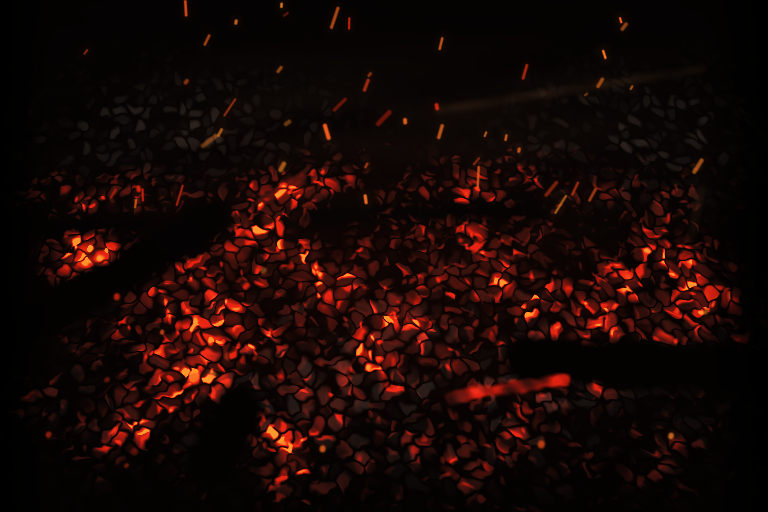
This texture is drawn by a Shadertoy shader. Its source:

```glsl
// Bed of glowing embers between charred logs, with sparks rising into the dark.
#define COAL_DENSITY 26.0
#define HEAT_GAIN 1.6
#define RIM_GAIN 1.7
#define FLECK_GAIN 1.0
#define FOCUS_HEIGHT 0.40
#define SPARK_COUNT 48
#define SPARK_WIDTH 0.003
#define BOKEH_COUNT 14
#define ASH_LEVEL 0.16

vec3 hash3(vec2 p) {
    vec3 q = fract(vec3(p.xyx) * vec3(0.1031, 0.1030, 0.0973));
    q += dot(q, q.yxz + 33.33);
    return fract((q.xxy + q.yzz) * q.zyx);
}
float blob(vec2 p, float x, float y, float rx, float ry) {
    vec2 d = (p - vec2(x, y)) / vec2(rx, ry);
    return exp(-dot(d, d));
}
float capsule(vec2 p, vec2 a, vec2 b) {
    vec2 pa = p - a, ba = b - a;
    return length(pa - ba * clamp(dot(pa, ba) / dot(ba, ba), 0.0, 1.0));
}
float waves(vec2 p) {
    return 0.5 * sin(p.x * 31.0 + 2.0 * sin(p.y * 23.0))
         + 0.3 * sin(p.y * 57.0 + 2.0 * sin(p.x * 41.0)) + 0.2 * sin(dot(p, vec2(97.0, 83.0)));
}
// Stretched cellular noise: xy = place inside the coal, z = gap to the next, w = id
vec4 coalCell(vec2 q) {
    vec2 place = vec2(0.0);
    float near = 9.0, next = 9.0, id = 0.0;
    for (int k = 0; k < 9; k++) {
        vec2 cell = floor(q) + vec2(k % 3 - 1, k / 3 - 1);
        vec3 r = hash3(cell + 71.0);
        float c = cos(r.z * 31.0), s = sin(r.z * 31.0);
        vec2 e = mat2(c, -s, s, c) * (q - cell - 0.1 - 0.8 * r.xy) * vec2(0.75, 1.4);
        float dist = length(e);
        next = min(next, max(near, dist));
        if (dist < near) { near = dist; place = e; id = r.z; }
    }
    return vec4(place, next - near, id);
}
// Where the bed is hot
float heatMap(vec2 p) {
    float h = 0.50 * blob(p, 0.80, 0.40, 0.40, 0.16) + 0.40 * blob(p, 0.40, 0.33, 0.20, 0.12);
    h += 0.75 * blob(p, 1.28, 0.41, 0.13, 0.10) + 0.70 * blob(p, 0.44, 0.50, 0.09, 0.07);
    h += 0.55 * blob(p, 0.55, 0.63, 0.07, 0.035) + 0.90 * blob(p, 0.17, 0.50, 0.08, 0.035);
    h += 0.50 * blob(p, 0.57, 0.13, 0.05, 0.08) + 0.32 * blob(p, 0.28, 0.20, 0.16, 0.08);
    h += 0.50 * blob(p, 0.055, 0.20, 0.03, 0.02) + 0.24 * blob(p, 0.95, 0.62, 0.40, 0.07);
    return h + 0.25 * blob(p, 0.20, 0.62, 0.22, 0.04) + 0.18 * blob(p, 0.85, 0.12, 0.50, 0.11);
}
// Visibility around the charred logs: 0 inside, 1 outside
float logMask(vec2 p) {
    p += 0.006 * vec2(waves(p * 1.3), waves(p.yx * 1.6));
    float d = capsule(p, vec2(-0.02, 0.32), vec2(0.41, 0.57)) - 0.037;
    d = min(d, capsule(p, vec2(1.03, 0.297), vec2(1.52, 0.275)) - 0.042);
    d = min(d, capsule(p, vec2(0.465, 0.20), vec2(0.41, 0.09)) - 0.042);
    d = min(d, capsule(p, vec2(-0.02, 0.555), vec2(0.27, 0.565)) - 0.010);
    float far = capsule(p, vec2(0.62, 0.58), vec2(1.04, 0.595)) - 0.015;
    return smoothstep(-0.014, 0.018, d) * (0.2 + 0.8 * smoothstep(-0.015, 0.03, far));
}
// Temperature to colour
vec3 emberColour(float t) {
    vec3 c = mix(vec3(0.012, 0.007, 0.005), vec3(0.20, 0.055, 0.04), smoothstep(0.02, 0.20, t));
    c = mix(c, vec3(0.37, 0.065, 0.045), smoothstep(0.18, 0.36, t));
    c = mix(c, vec3(0.60, 0.08, 0.04), smoothstep(0.34, 0.50, t));
    c = mix(c, vec3(0.88, 0.13, 0.06), smoothstep(0.48, 0.70, t));
    return mix(c, vec3(1.0, 0.58, 0.16), smoothstep(0.80, 1.30, t));
}
void mainImage(out vec4 fragColor, in vec2 fragCoord) {
    vec2 p = fragCoord / iResolution.y;
    float px = 1.0 / iResolution.y, blur = 0.10 + 0.6 * abs(p.y - FOCUS_HEIGHT);
    // Coals shrink and flatten with distance
    vec2 q = vec2((p.x - 0.75) * (COAL_DENSITY + 18.0 * p.y), p.y * (COAL_DENSITY + 4.0 + 10.0 * p.y));
    q += 0.2 * vec2(waves(p * 2.3), waves(p.yx * 2.7));
    vec4 coal = coalCell(q), chip = coalCell(q * 1.7 + 17.0);
    vec3 tint = hash3(vec2(coal.w * 531.0, coal.w * 217.0));
    float gap = smoothstep(0.0, blur + 0.1, coal.z);
    float body = gap * smoothstep(0.75, 0.25, length(coal.xy));
    float rim = gap * smoothstep(0.08, 0.42, dot(coal.xy, vec2(cos(tint.x * 6.3), sin(tint.x * 6.3))));
    float fleck = smoothstep(0.70, 0.95, chip.w) * smoothstep(0.50, 0.12, length(chip.xy));
    // Heat of the bed in clumps, cut by the logs
    float visible = logMask(p);
    float clump = (0.35 + smoothstep(-0.6, 0.7, waves(p * 0.55 + 0.3))) * (0.55 + 0.7 * smoothstep(-0.5, 0.5, waves(p * 1.1)));
    float t = HEAT_GAIN * heatMap(p) * clump * (0.06 + body * (0.13 + 0.8 * tint.y * tint.y * tint.y)
        + RIM_GAIN * rim * tint.z * tint.z + FLECK_GAIN * fleck);
    t += 1.2 * blob(p, 0.19, 0.487, 0.035, 0.014) * (0.5 + body);
    t += 0.6 * smoothstep(0.014, 0.002, capsule(p, vec2(0.51, 0.605), vec2(0.59, 0.655))) * (0.4 + rim);
    vec3 col = emberColour(t * visible);
    // Glowing stick, grey ash, dim twigs and haze
    float stick = capsule(p, vec2(0.88, 0.225), vec2(1.10, 0.258)) + 0.004 * waves(p * 2.0);
    col = mix(col, emberColour(0.42 + 0.3 * waves(p * 1.5)), smoothstep(0.017, 0.006, stick));
    float ash = blob(p, 0.35, 0.75, 0.25, 0.09) + blob(p, 1.25, 0.73, 0.2, 0.10) + 0.8 * blob(p, 0.78, 0.25, 0.55, 0.16);
    col += ASH_LEVEL * ash * visible * body * tint.x * tint.x * vec3(1.0, 0.85, 0.76);
    float twig = min(capsule(p, vec2(0.86, 0.785), vec2(1.37, 0.865)), capsule(p, vec2(1.35, 0.54), vec2(1.37, 0.63)));
    col += vec3(0.08, 0.05, 0.025) * smoothstep(0.016, 0.0, twig) * (0.7 + 0.4 * waves(p));
    col += vec3(0.035, 0.022, 0.015) * blob(p, 0.80, 0.76, 0.55, 0.18) * (0.7 + 0.5 * waves(vec2(p.x * 0.2, p.y - 0.15 * p.x)));
    col += vec3(0.04, 0.008, 0.004) * blob(p, 0.75, 0.44, 0.55, 0.28) * visible;
    col *= 0.15 + 0.85 * smoothstep(0.0, 0.12, p.x) * smoothstep(1.50, 1.36, p.x);
    // Rising sparks, then soft foreground glints
    for (int i = 0; i < SPARK_COUNT + BOKEH_COUNT; i++) {
        vec3 a = hash3(vec2(float(i), 3.7)), b = hash3(vec2(float(i), 29.3));
        bool spark = i < SPARK_COUNT;
        vec2 centre = vec2(0.03 + 1.42 * mix(a.x, b.x, 0.3), spark ? 0.60 + 0.39 * a.y : 0.08 + 0.4 * a.y);
        float angle = 0.6 + 1.3 * a.z;
        vec2 reach = vec2(cos(angle), sin(angle)) * (spark ? 0.002 + 0.018 * b.y * b.y : 0.001);
        float width = spark ? SPARK_WIDTH * (0.6 + 1.2 * b.z * b.z) : 0.004 + 0.005 * b.z;
        float d = capsule(p, centre - reach, centre + reach), power = 0.35 + 0.65 * a.z;
        vec3 hue = mix(vec3(0.80, 0.11, 0.04), vec3(1.0, 0.55, 0.15), b.x);
        col = mix(col, hue, power * smoothstep(width + px, width * 0.3, d));
        col += hue * 0.06 * power * exp(-d * d * 9000.0);
    }
    fragColor = vec4(clamp(col, 0.0, 1.0), 1.0);
}
```
